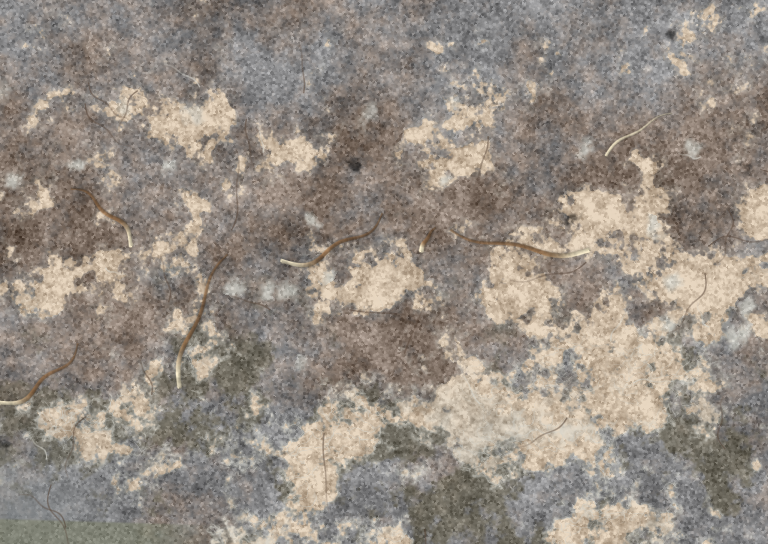
A Shadertoy shader for this texture:

```glsl
// Weathered soil face: grey and brown ground, crumbly tan mineral patches,
// pale fungal webs and thin roots. Layered noise shapes the ragged patches,
// cellular noise gives grains and webs, and bent segments give the roots.
#define PATCH_FREQ 8.5
#define PATCH_COVER -0.62
#define GRAIN_SCALE 180.0
#define CLOD_SCALE 60.0
#define WEB_SCALE 13.0
#define HAIR_COUNT 34
#define GREY vec3(0.52, 0.52, 0.525)
#define BROWN vec3(0.505, 0.445, 0.40)
#define TAN_DARK vec3(0.65, 0.57, 0.48)
#define TAN_LIGHT vec3(0.92, 0.85, 0.76)
#define PALE vec3(0.70, 0.70, 0.67)

// Patch regions: centre and radius
const vec4 REGIONS[7] = vec4[7](vec4(1.02, 0.23, 0.40, 0.28), vec4(0.07, 0.67, 0.20, 0.24),
    vec4(0.81, 0.70, 0.09, 0.08), vec4(0.37, 0.79, 0.11, 0.06), vec4(1.33, 0.58, 0.20, 0.17),
    vec4(0.66, 0.52, 0.14, 0.08), vec4(0.42, 0.20, 0.22, 0.12));
// Roots: pale tip in xy, brown end in zw
const vec4 ROOTS[7] = vec4[7](vec4(1.08, 0.54, 0.83, 0.58), vec4(0.52, 0.52, 0.70, 0.61),
    vec4(0.33, 0.29, 0.42, 0.53), vec4(0.0, 0.26, 0.14, 0.37), vec4(1.115, 0.715, 1.235, 0.79),
    vec4(0.24, 0.55, 0.13, 0.65), vec4(0.775, 0.54, 0.80, 0.58));

vec2 hash2(vec2 p) {
    vec3 q = fract(p.xyx * vec3(0.1031, 0.1030, 0.0973));
    q += dot(q, q.yzx + 33.33);
    return fract((q.xx + q.yz) * q.zy);
}

// Nearest distance, second distance and id of the nearest cell
vec3 cells(vec2 p) {
    vec3 best = vec3(9.0, 9.0, 0.0);
    for (int k = 0; k < 9; k++) {
        vec2 c = floor(p) + vec2(k % 3 - 1, k / 3 - 1);
        float d = length(c + hash2(c + 40.0) - p);
        if (d < best.x) best = vec3(d, best.x, hash2(c + 91.0).x);
        else best.y = min(best.y, d);
    }
    return best;
}

float noise(vec2 p) {
    vec2 i = floor(p), f = fract(p), u = f * f * (3.0 - 2.0 * f), e = vec2(1, 0);
    return 2.0 * mix(mix(hash2(i).x, hash2(i + e).x, u.x),
        mix(hash2(i + e.yx).x, hash2(i + 1.0).x, u.x), u.y) - 1.0;
}

// Rotated noise octaves around zero
float layers(vec2 p, int octaves) {
    float sum = 0.0, amp = 0.62;
    for (int k = 0; k < octaves; k++) {
        sum += amp * noise(p + 50.0);
        p = mat2(0.8, 0.6, -0.6, 0.8) * p * 1.93 + 1.7;
        amp *= 0.69;
    }
    return sum;
}

// Signed offset from a bent segment in x, position along it in y
vec2 strand(vec2 p, vec2 a, vec2 b, float bend) {
    vec2 d = b - a, n = vec2(-d.y, d.x);
    float t = clamp(dot(p - a, d) / dot(d, d), 0.0, 1.0);
    vec2 q = p - a - d * t - n * bend * (4.0 * t * (1.0 - t) + 0.4 * sin(9.0 * t));
    return vec2(length(q) * (dot(q, n) < 0.0 ? -1.0 : 1.0), t);
}

void mainImage(out vec4 fragColor, in vec2 fragCoord) {
    float px = 1.0 / iResolution.y;
    vec2 p = fragCoord * px;
    float blotch = layers(p * 6.0 + 31.0, 6), fine = layers(p * 48.0 + 7.0, 4);
    vec3 grain = cells(p * GRAIN_SCALE), clod = cells(p * CLOD_SCALE + 0.5 * fine);
    float grit = (grain.z - 0.5) * smoothstep(0.9, 0.2, grain.x);
    float lump = (clod.z - 0.5) * smoothstep(0.9, 0.2, clod.x);
    float low = smoothstep(0.48, 0.2, p.y + 0.15 * blotch);

    // Ground: grey above and lower left, brown across the middle
    float band = smoothstep(0.15, 0.4, p.y) * smoothstep(1.0, 0.68, p.y);
    float rust = clamp(band * 0.8 + 0.7 * blotch + 0.4 * fine + 0.1, 0.0, 1.0);
    vec3 col = mix(GREY, BROWN, rust);
    col += 0.10 * layers(p * 8.0 + 3.0, 5) + 0.10 * fine + 0.22 * grit + 0.07 * lump;
    float olive = low * smoothstep(0.0, 0.4, layers(p * 9.0 + 12.0, 6));
    col = mix(col, vec3(0.41, 0.39, 0.33) + 0.08 * fine + 0.2 * grit, 0.75 * olive);

    // Crumbly tan patches inside a pale fringe
    float cover = PATCH_COVER - 0.15 * smoothstep(0.8, 0.95, p.y);
    for (int k = 0; k < 7; k++) {
        vec2 d = (p - REGIONS[k].xy) / REGIONS[k].zw;
        cover += (k < 1 ? 0.78 : 0.62) * exp(-dot(d, d));
    }
    float field = cover + layers(p * PATCH_FREQ + 2.0, 6) + 0.14 * fine + 0.08 * lump;
    float haze = smoothstep(-0.30, 0.08, field) * (0.3 + 0.4 * low);
    col = mix(col, PALE + 0.13 * fine + 0.18 * grit, haze);
    float light = clamp(0.46 + 0.45 * fine + 0.75 * grit + 0.3 * lump + 0.45 * field, 0.0, 1.0);
    vec3 crumb = mix(TAN_DARK, TAN_LIGHT, light);
    crumb = mix(crumb, PALE + 0.2 * fine, 0.5 * low * smoothstep(0.0, 0.4, blotch));
    col = mix(col, crumb, 0.95 * smoothstep(-0.05, 0.14, field));

    // Two sizes of fungal web, white tufts and dark pits
    vec2 drift = vec2(blotch, layers(p * 9.0 + 60.0, 4));
    for (int k = 1; k < 3; k++) {
        vec3 web = cells(p * WEB_SCALE * float(k) + drift * 1.1 + float(k) * 7.0);
        float thread = smoothstep(0.09, 0.0, web.y - web.x) * smoothstep(-0.5, 0.0, field);
        col = mix(col, PALE + 0.12, 0.4 * low * thread * smoothstep(-0.3, 0.3, drift.y));
    }
    vec3 tuft = cells(p * 15.0 + 0.4 * drift), pit = cells(p * 9.0 + 20.0 + 0.3 * drift);
    float white = band * step(0.86, tuft.z) * smoothstep(0.36, 0.05, tuft.x + 0.1 * fine);
    col = mix(col, PALE + 0.12 + 0.2 * grit, 0.75 * white);
    col *= 1.0 - 0.45 * step(0.94, pit.z) * smoothstep(0.16, 0.0, pit.x + 0.08 * fine);

    // Smooth grey corner and its greenish ledge
    float corner = exp(-dot(p * vec2(6.0, 7.0), p * vec2(6.0, 7.0)));
    col = mix(col, vec3(0.48, 0.50, 0.51) + 0.06 * blotch, 0.75 * corner);
    float ledge = smoothstep(0.004, -0.002, p.y - 0.045 + 0.03 * p.x) * smoothstep(0.42, 0.25, p.x);
    col = mix(col, vec3(0.50, 0.51, 0.44) + 0.15 * grit, 0.75 * ledge);

    // Scattered hairs, dark or pale, then the amber roots with pale tips
    for (int k = 0; k < HAIR_COUNT; k++) {
        vec2 r = hash2(vec2(k, 5)), s = hash2(vec2(k, 17)), a = r * vec2(iResolution.x * px, 0.85);
        vec2 h = strand(p, a, a + (0.03 + 0.12 * s.y) * cos(6.283 * s.x - vec2(0, 1.571)), 0.3 * r.x - 0.15);
        float ink = smoothstep(0.001 + px, 0.0, abs(h.x)) * (1.0 - 0.7 * h.y);
        col = mix(col, s.y < 0.4 ? PALE + 0.15 : vec3(0.35, 0.28, 0.23), 0.6 * ink);
    }
    for (int k = 0; k < 7; k++) {
        vec2 h = strand(p, ROOTS[k].xy, ROOTS[k].zw, k % 2 == 0 ? 0.07 : -0.13);
        float width = 0.0048 * (1.0 - 0.6 * h.y) * (k == 4 ? 0.6 : 1.0);
        col *= 1.0 - 0.25 * smoothstep(2.5 * width, 0.0, abs(h.x));
        float brown = k == 4 ? 0.0 : smoothstep(0.05, 0.35, h.y);
        vec3 body = mix(vec3(0.84, 0.80, 0.69), vec3(0.50, 0.36, 0.23), brown);
        body *= 1.0 + 0.25 * clamp(h.x / width, -1.0, 1.0) + 0.2 * fine;
        col = mix(col, body, (0.9 - 0.4 * h.y) * smoothstep(width + px, width - px, abs(h.x)));
    }
    fragColor = vec4(clamp(col, 0.0, 1.0), 1.0);
}
```
